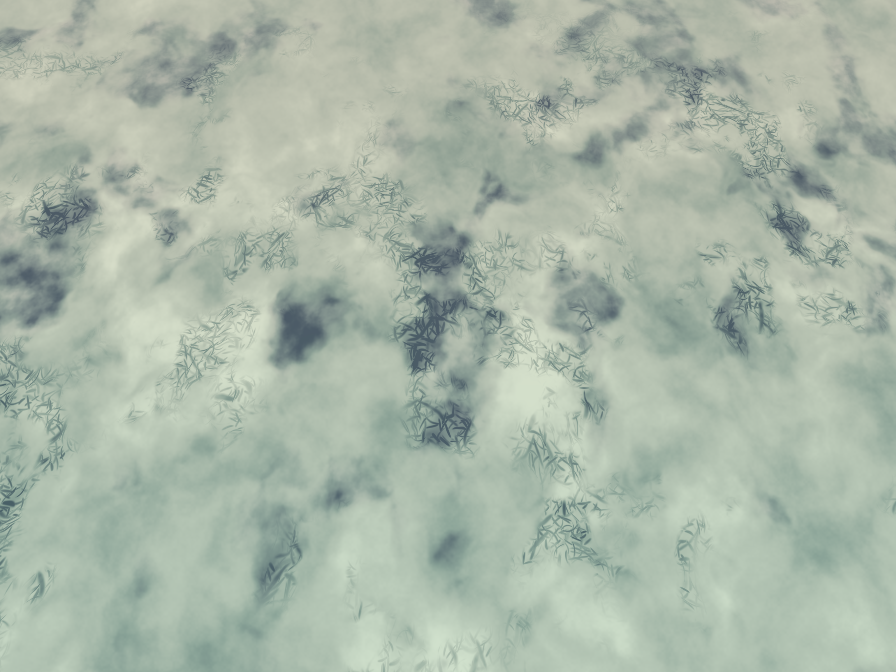
Reproduce this texture procedurally as a Shadertoy shader.

```glsl
// Misty, snowy ground seen at a slant: soft pale and slate blotches from
// rotated value noise that shrink with distance, broken by patches
// of bright snow where fine dark twigs show sharply.

float hash(vec2 p) {
    vec3 h = fract(vec3(p.xyx) * 0.1031);
    h += dot(h, h.yzx + 33.33);
    return fract((h.x + h.y) * h.z);
}

float noise(vec2 p) {
    vec2 i = floor(p), f = fract(p);
    f = f * f * f * (f * (f * 6.0 - 15.0) + 10.0);
    return mix(mix(hash(i), hash(i + vec2(1, 0)), f.x),
               mix(hash(i + vec2(0, 1)), hash(i + vec2(1, 1)), f.x), f.y);
}

mat2 rotation(float a) {
    return mat2(cos(a), sin(a), -sin(a), cos(a));
}

float fbm(vec2 p) {
    float sum = 0.0, weight = 0.53;
    for (int i = 0; i < 4; i++) {
        sum += weight * noise(p);
        p = rotation(0.75) * p * 2.03 + 17.3;
        weight *= 0.5;
    }
    return sum;
}

// One bent, tapering stroke per cell; returns ink coverage
float twigs(vec2 p, float seed, float thickness, float blur) {
    vec2 cell = floor(p);
    float ink = 0.0;
    for (int j = -1; j <= 1; j++)
    for (int i = -1; i <= 1; i++) {
        vec2 id = cell + vec2(i, j);
        vec2 key = id + seed;
        float shape = hash(key + 5.7);
        vec2 offset = p - id - vec2(hash(key), hash(key + 91.3));
        offset = rotation(6.283 * hash(key + 47.1)) * offset;
        float halfLength = mix(0.45, 0.95, shape);
        float along = offset.x / halfLength;
        float across = abs(offset.y + (shape - 0.4) * offset.x * offset.x);
        float width = thickness * mix(1.0, 0.3, shape) * (1.0 - min(along * along, 1.0));
        float stroke = 1.0 - smoothstep(width - blur * 0.3, width + blur, across);
        stroke *= 1.0 - smoothstep(0.6, 1.0, abs(along));
        ink = max(ink, stroke * mix(0.3, 1.0, hash(key + 13.9)));
    }
    return ink;
}

vec3 mistRamp(float tone) {
    vec3 color = mix(vec3(0.29, 0.37, 0.40), vec3(0.56, 0.64, 0.595), smoothstep(-0.05, 0.55, tone));
    color = mix(color, vec3(0.71, 0.75, 0.69), smoothstep(0.42, 0.74, tone));
    return mix(color, vec3(0.845, 0.875, 0.80), smoothstep(0.66, 1.08, tone));
}

void mainImage(out vec4 fragColor, in vec2 fragCoord) {
    vec2 p = fragCoord / iResolution.y;
    float aspect = iResolution.x / iResolution.y;

    // Slanted ground plane: features get smaller and flatter upwards
    float depth = 1.0 / (2.2 - p.y);
    vec2 ground = vec2((p.x - 0.5 * aspect) * depth, 1.6 * depth) * 9.0 + 20.0;
    vec2 warp = vec2(fbm(ground * 1.6 + 7.0), fbm(ground * 1.6 + 53.0)) - 0.5;
    vec2 drift = ground + 0.45 * warp;

    // Mist at two sizes and broad light
    float contrast = mix(1.0, 0.55, smoothstep(0.55, 1.0, p.y));
    float tone = 0.725 + contrast * 0.55 * (fbm(drift * 1.1) - 0.5);
    tone += contrast * 0.60 * (fbm(drift * 2.1 + 37.0) - 0.5);
    vec2 glow = vec2(p.x / aspect - 0.25, p.y - 0.5);
    tone += 0.06 * exp(-9.0 * dot(glow, glow));
    tone -= 0.03 * smoothstep(0.7, 1.0, p.y) + 0.05 * smoothstep(0.4, 0.0, p.y);

    // Blurred dark clumps, mottled inside
    float clump = smoothstep(0.53, 0.84, fbm(drift * 1.75 + 71.0));
    float mottle = fbm(ground * 6.5 + 0.8 * warp + 17.0) - 0.5;
    tone -= contrast * clump * (0.46 - 0.7 * mottle);

    // Snow patches with sharp twigs
    float patchNoise = fbm(drift * 1.25 + 139.0);
    float open = smoothstep(0.49, 0.64, patchNoise) * smoothstep(1.02, 0.82, p.y);
    float thicket = smoothstep(0.40, 0.62, fbm(ground * 3.6 + 211.0));
    float ink = 0.0;
    for (int k = 0; k < 5; k++) {
        float size = 5.5 + 2.3 * float(k);
        float blur = max(0.09, 10.0 * depth * size / iResolution.y);
        vec2 q = rotation(0.6 * float(k)) * (ground + 0.25 * warp) * size;
        ink = max(ink, twigs(q, 29.0 * float(k), 0.07, blur));
    }
    tone += 0.10 * open * (1.0 - clump);
    tone -= open * thicket * (0.50 * ink + 0.30 * max(mottle + 0.08, 0.0));

    // Out-of-focus leaves around the patches and low in front
    float near = smoothstep(0.36, 0.56, patchNoise) * smoothstep(1.0, 0.4, p.y);
    float leaves = twigs(ground * 4.6 + warp, 307.0, 0.13, 0.32);
    tone -= 0.20 * near * thicket * leaves;

    // Faint mottling and fine grain everywhere
    tone += 0.16 * contrast * mottle;
    tone += 0.03 * (noise(p * 150.0) - 0.5) + 0.02 * (noise(p * 290.0) - 0.5);

    // Warm grey far away, teal close by, faint violet in the clumps
    vec3 color = mistRamp(tone);
    color *= mix(vec3(0.965, 1.005, 1.0), vec3(1.015, 0.985, 0.975), smoothstep(0.1, 0.95, p.y));
    color += clump * vec3(0.012, -0.012, 0.008);
    fragColor = vec4(color, 1.0);
}
```
